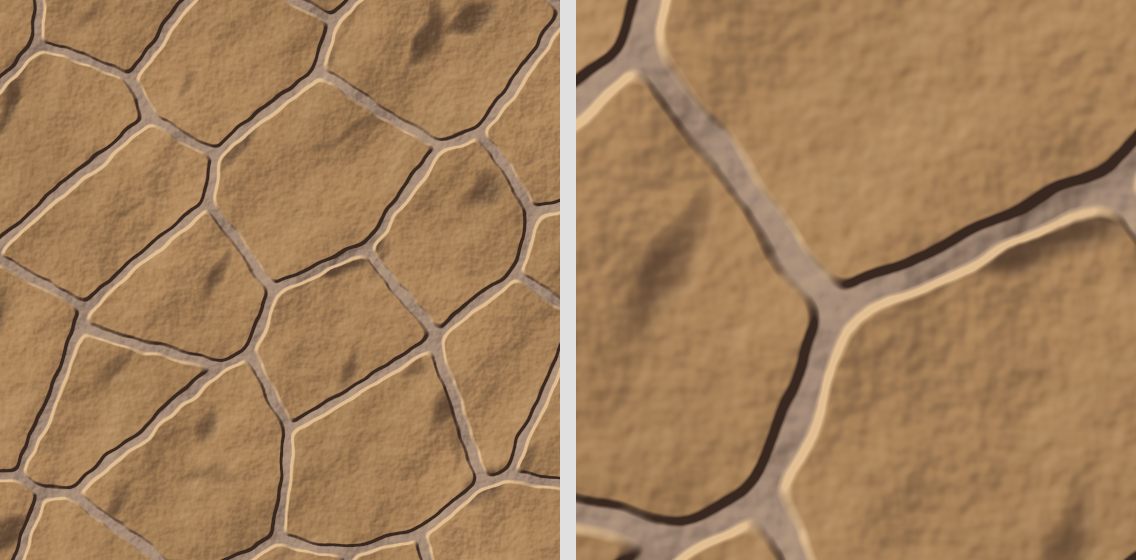
Left, the full canvas; right, a detail of the centre.
Give the GLSL for this texture, as a three.js fragment shader.

```glsl
// Flagstone paving: irregular sandstone slabs set in pale mortar joints.
// Stretched Voronoi cells give the slabs, gradient noise gives folds, streaks
// and grain, and a height difference along the light direction shades it all.
varying vec2 vUv;

const vec2 TO_LIGHT = vec2(-0.72, 0.69);
const vec3 SAND = vec3(0.675, 0.52, 0.355);
const vec3 OCHRE = vec3(0.58, 0.44, 0.29);
const vec3 MORTAR = vec3(0.645, 0.545, 0.47);
const vec3 SHADOW = vec3(0.22, 0.155, 0.125);
const vec3 HIGHLIGHT = vec3(0.90, 0.76, 0.58);

vec2 hash2(vec2 p) {
  vec3 q = fract(p.xyx * vec3(0.1031, 0.1030, 0.0973));
  q += dot(q, q.yzx + 33.33);
  return fract((q.xx + q.yz) * q.zy);
}

// Gradient noise, roughly -0.7 to 0.7
float cornerSlope(vec2 cell, vec2 offset) {
  float angle = 6.2832 * hash2(cell + 57.0).x;
  return dot(vec2(cos(angle), sin(angle)), offset);
}

float noise(vec2 p) {
  vec2 i = floor(p), f = fract(p), o = vec2(0.0, 1.0);
  vec2 u = f * f * f * (f * (f * 6.0 - 15.0) + 10.0);
  float low = mix(cornerSlope(i, f), cornerSlope(i + o.yx, f - o.yx), u.x);
  float high = mix(cornerSlope(i + o, f - o), cornerSlope(i + 1.0, f - 1.0), u.x);
  return mix(low, high, u.y);
}

vec2 noise2(vec2 p) {
  return vec2(noise(p), noise(p + 43.7));
}

// Matrix that turns by an angle and scales along and across that direction
mat2 stretch(float angle, float along, float across) {
  float c = cos(angle), s = sin(angle);
  return mat2(c * along, -s * across, s * along, c * across);
}

float smoothMin(float a, float b, float k) {
  float h = max(k - abs(a - b), 0.0) / k;
  return min(a, b) - h * h * k * 0.25;
}

vec2 slabCentre(vec2 cell) {
  return cell + 0.08 + 0.84 * hash2(cell + 11.0);
}

// Canvas distance to the nearest border between stretched Voronoi cells
float jointDistance(vec2 p, mat2 toCells) {
  vec2 x = toCells * p, home = floor(x), nearest = vec2(9.0);
  for (int j = -1; j <= 1; j++)
    for (int i = -1; i <= 1; i++) {
      vec2 r = slabCentre(floor(x) + vec2(i, j)) - x;
      if (dot(r, r) < dot(nearest, nearest)) {
        nearest = r;
        home = floor(x) + vec2(i, j);
      }
    }
  float d = 1.0;
  for (int j = -2; j <= 2; j++)
    for (int i = -2; i <= 2; i++) {
      vec2 r = slabCentre(home + vec2(i, j)) - x;
      vec2 across = r - nearest;
      if (dot(across, across) > 0.0001) {
        vec2 n = normalize(across);
        float border = dot(0.5 * (nearest + r), n) / length(n * toCells);
        d = smoothMin(d, border, 0.012);
      }
    }
  return d;
}

// 0 in the mortar, 1 on the slab, with chipped wavering edges
float slabMask(vec2 p) {
  vec2 wobble = 0.007 * noise2(p * 9.0) + 0.0045 * noise2(p * 30.0);
  float d = jointDistance(p + wobble, stretch(0.8, 3.2, 4.3));
  d += 0.003 * noise(p * 16.0 + 5.0);
  return smoothstep(0.006, 0.013, d);
}

// Sparse elongated gouges
float streaks(vec2 p, float angle, float threshold) {
  vec2 q = p + 0.012 * noise2(p * 24.0);
  float n = noise(stretch(angle, 5.0, 15.0) * q + 31.0 * angle);
  return smoothstep(threshold, threshold + 0.22, n);
}

float gouges(vec2 p) {
  return max(streaks(p, 1.1, 0.33), streaks(p, 0.5, 0.37));
}

float height(vec2 p) {
  float folds = 0.011 * noise(stretch(0.95, 3.5, 9.0) * p + 3.0);
  float lumps = 0.003 * noise(p * 22.0);
  float grain = 0.0009 * noise(p * 85.0) + 0.00035 * noise(p * 160.0);
  return 0.0075 * slabMask(p) + folds + lumps + grain - 0.0015 * gouges(p);
}

void main() {
  vec2 p = vUv + vec2(2.3, 4.1);
  float slab = slabMask(p);

  // Slope facing the light is positive
  float reach = 0.0015;
  float relief = (height(p - TO_LIGHT * reach) - height(p + TO_LIGHT * reach)) / (2.0 * reach);

  // Surface colours
  float tone = 0.8 + 0.7 * noise(p * 4.0) + 0.35 * noise(p * 55.0);
  vec3 color = mix(MORTAR, mix(OCHRE, SAND, tone), slab);
  color = mix(color, SHADOW, 0.6 * gouges(p) * slab);

  // Soft contact shade on slab rims, then directional light
  color *= 1.0 - 0.5 * slab * (1.0 - slab);
  color = mix(color, SHADOW, clamp(-1.15 * relief, 0.0, 1.0));
  color = mix(color, HIGHLIGHT, clamp(relief, 0.0, 0.95));
  gl_FragColor = vec4(color, 1.0);
}
```
